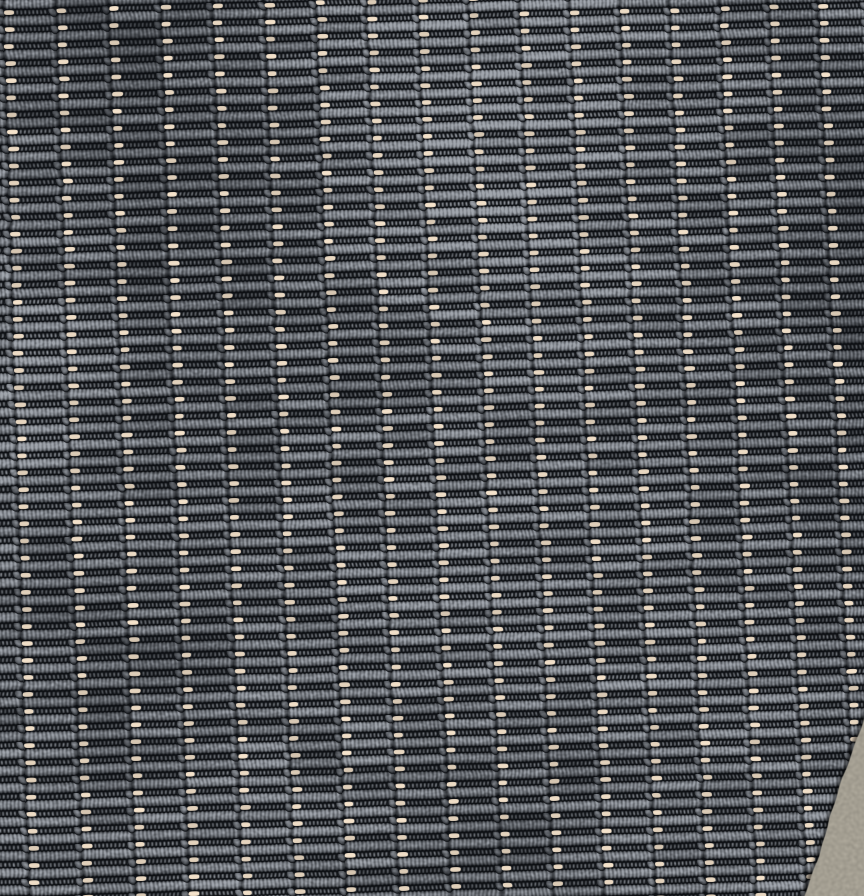
Write a Shadertoy shader that draws this texture.

```glsl
// Ribbed woven upholstery: thick cords and thin beaded cords run across tilted
// columns, tied by a small knot and a pale dash at each seam; one corner is backing.
// Rounded cord profiles are shaded per cell, roughened by noise and supersampled.

const float COLUMN_TILT = 0.028;       // lean of the seams, as a slope
const float ROW_TILT = 0.028;          // rise of the cords, as a slope
const float BOW = 0.010;               // sideways stretch at mid width
const float ORIGIN = 0.031;            // first seam, in canvas heights
const float PITCH_LOW = 0.0577;        // column width at the bottom
const float PITCH_HIGH = 0.0566;       // column width at the top
const float ROWS = 52.5;               // cord pairs per canvas height
const float ROW_JITTER = 0.08;         // step of the cords between columns
const float THREADS = 13.0;            // fine ridges per column
const vec2 THICK = vec2(0.34, 0.32);   // centre and half height in a row
const vec2 THIN = vec2(0.83, 0.14);
const vec2 DASH_CENTER = vec2(0.11, 0.83);
const vec2 DASH_HALF = vec2(0.10, 0.145);
const vec2 KNOT_CENTER = vec2(-0.055, 0.80);
const vec2 KNOT_HALF = vec2(0.075, 0.27);
const vec3 GAP_COLOR = vec3(0.05, 0.06, 0.075);
const vec3 CORD_COLOR = vec3(0.63, 0.65, 0.68);
const vec3 DASH_COLOR = vec3(0.95, 0.88, 0.79);
const vec3 BACKING_COLOR = vec3(0.64, 0.62, 0.57);
const int SAMPLES = 3;                 // per axis
const float TAU = 6.2831853;

vec2 hash2(vec2 p) {
    vec3 h = fract(vec3(p.xyx) * vec3(0.1031, 0.1030, 0.0973));
    h += dot(h, h.yzx + 33.33);
    return fract((h.xx + h.yz) * h.zy);
}

float cornerDot(vec2 cell, vec2 corner, vec2 f) {
    return dot(hash2(cell + corner) * 2.0 - 1.0, f - corner);
}

float gradientNoise(vec2 p) {
    vec2 i = floor(p), f = p - i;
    vec2 w = f * f * f * (f * (f * 6.0 - 15.0) + 10.0);
    float low = mix(cornerDot(i, vec2(0, 0), f), cornerDot(i, vec2(1, 0), f), w.x);
    float high = mix(cornerDot(i, vec2(0, 1), f), cornerDot(i, vec2(1, 1), f), w.x);
    return mix(low, high, w.y);
}

// Height of a rounded cord; t runs from -1 to 1 across it.
float roundProfile(float t) {
    return sqrt(max(0.0, 1.0 - t * t));
}

vec3 weave(vec2 p) {
    // Columns, with a little waviness in both directions
    vec2 q = vec2(p.x + COLUMN_TILT * p.y, p.y - ROW_TILT * p.x);
    q.x -= BOW * 4.0 * p.x * (1.0 - p.x);
    q += 0.0012 * vec2(gradientNoise(p * 9.0), gradientNoise(p * 11.0 + 40.0));
    float across = (q.x - ORIGIN) / mix(PITCH_LOW, PITCH_HIGH, p.y);
    across += 0.05 * gradientNoise(q * vec2(20.0, 70.0) + 15.0);
    float column = floor(across);
    float u = across - column;
    float up = q.y * ROWS + ROW_JITTER * hash2(vec2(column + 50.0, 7.0)).x;
    float row = floor(up);
    float v = up - row;
    vec2 rnd = hash2(vec2(column + 20.0, row + 100.0));

    // Thick cord with scalloped rims, lit from above, closing in at the seam
    float ridge = 0.5 + 0.5 * cos(TAU * (u * THREADS + 0.12 * v));
    float pinch = smoothstep(0.0, 0.05, min(u, 1.0 - u));
    float t = (v - THICK.x) / (THICK.y * (0.90 + 0.10 * ridge) * mix(0.7, 1.0, pinch));
    float cord = roundProfile(t) * (0.84 + 0.16 * t) * (0.68 + 0.34 * ridge);
    cord *= mix(0.45, 1.0, pinch);

    // Thin beaded cord
    float bead = 0.5 + 0.5 * cos(TAU * (u * THREADS + 0.5));
    cord += roundProfile((v - THIN.x) / THIN.y) * (0.08 + 0.52 * bead);

    // Small slanted knot left of the dash, sunk in a dark hollow
    vec2 k = vec2(u - step(0.5, u), v) - KNOT_CENTER;
    k.x += 0.10 * k.y;
    k /= KNOT_HALF;
    float reach = length(k);
    float knot = roundProfile(min(reach, 1.0)) * (0.66 + 0.15 * k.y);
    float light = mix(knot, cord, smoothstep(0.95, 1.25, reach));
    light *= 0.88 + 0.26 * rnd.x;

    // Fibre fuzz and broad unevenness, then a steeper tone curve
    light *= 1.0 + 0.40 * gradientNoise(q * vec2(230.0, 290.0));
    light *= 1.0 + 0.42 * gradientNoise(p * 2.6 + 8.0);
    light = clamp(light, 0.0, 1.0);
    light = mix(light, smoothstep(0.0, 1.0, light), 0.6);
    vec3 color = mix(GAP_COLOR, CORD_COLOR, light);

    // Pale dash, varying in length and brightness
    vec2 d = abs(vec2(u, v) - DASH_CENTER) / DASH_HALF;
    d.x /= 0.85 + 0.22 * rnd.y;
    float dash = 1.0 - smoothstep(0.88, 1.05, pow(dot(d * d * d, vec2(1.0)), 1.0 / 3.0));
    vec3 thread = DASH_COLOR * (0.88 + 0.14 * rnd.x) * (1.0 - 0.10 * d.y * d.y);
    return mix(color, thread, dash);
}

vec3 scene(vec2 p) {
    // Signed distance past the slanted cut edge at the lower right
    float edge = p.x - 0.898 - 0.33 * p.y + 0.004 * gradientNoise(p * 40.0);
    vec3 cloth = weave(p) * (1.0 - 0.5 * smoothstep(-0.008, 0.0, edge));
    vec3 backing = BACKING_COLOR * (1.0 + 0.12 * gradientNoise(p * 220.0));
    return mix(cloth, backing, smoothstep(-0.001, 0.001, edge));
}

void mainImage(out vec4 fragColor, in vec2 fragCoord) {
    vec3 total = vec3(0.0);
    for (int j = 0; j < SAMPLES; j++)
        for (int i = 0; i < SAMPLES; i++) {
            vec2 offset = (vec2(i, j) + 0.5) / float(SAMPLES) - 0.5;
            total += scene((fragCoord + offset) / iResolution.y);
        }
    fragColor = vec4(total / float(SAMPLES * SAMPLES), 1.0);
}
```
